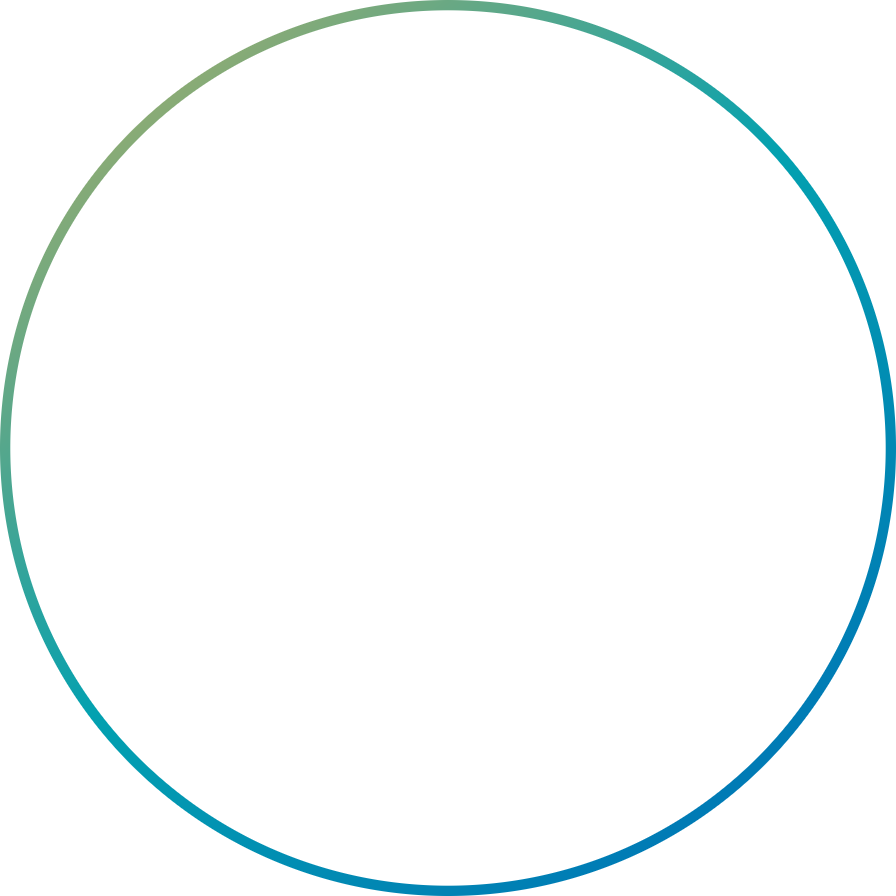
A WebGL 1 fragment shader for this background:

```glsl
precision highp float;
// A thin ring touching the canvas edges, tinted green to teal to blue on white.

uniform vec2 u_resolution;

#define OUTER_RADIUS 0.5
#define RING_WIDTH 0.0115
#define GRADIENT_DIR vec2(0.632, -0.775)
#define TEAL_STOP 0.48
#define GREEN vec3(0.54, 0.67, 0.46)
#define TEAL vec3(0.01, 0.63, 0.69)
#define BLUE vec3(0.0, 0.48, 0.71)
#define PAPER vec3(1.0)

// Three-stop gradient, t from 0 to 1
vec3 ringColor(float t) {
  vec3 upper = mix(GREEN, TEAL, clamp(t / TEAL_STOP, 0.0, 1.0));
  return mix(upper, BLUE, clamp((t - TEAL_STOP) / (1.0 - TEAL_STOP), 0.0, 1.0));
}

// Signed distance to a band centred on a circle
float ringDistance(vec2 p) {
  float halfWidth = 0.5 * RING_WIDTH;
  return abs(length(p) - OUTER_RADIUS + halfWidth) - halfWidth;
}

void main() {
  float size = min(u_resolution.x, u_resolution.y);
  vec2 p = (gl_FragCoord.xy - 0.5 * u_resolution) / size;

  // Coverage with a one-pixel soft edge
  float coverage = clamp(0.5 - ringDistance(p) * size, 0.0, 1.0);

  // Colour runs from upper left to lower right
  float t = dot(p, GRADIENT_DIR) + 0.5;
  gl_FragColor = vec4(mix(PAPER, ringColor(t), coverage), 1.0);
}
```
